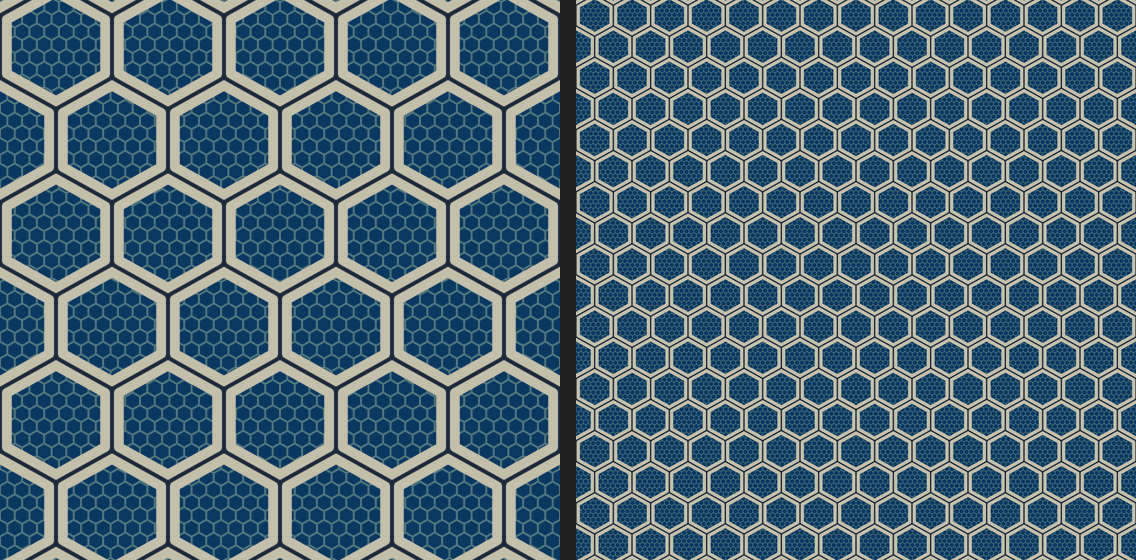
Left, the tile; right, the same tile 3 across and 3 down.
Give the GLSL for this pattern, as a three.js fragment shader.

```glsl
varying vec2 vUv;

// Columns and rows of each honeycomb; rows are even so that it wraps
#define TILE_GRID vec2(5.0, 6.0)
#define MESH_GRID vec2(38.0, 44.0)
// Measures as fractions of the canvas
#define GROUT_HALF 0.0035
#define RIM_INSET 0.021
#define MESH_HALF 0.0017
#define CORNER_SOFTNESS 0.005
#define GROUT_COLOR vec3(0.11, 0.17, 0.23)
#define RIM_COLOR vec3(0.77, 0.75, 0.67)
#define FIELD_COLOR vec3(0.04, 0.22, 0.38)
#define MESH_COLOR vec3(0.33, 0.475, 0.495)

// Offset from the nearest centre of a staggered lattice half
vec2 latticeOffset(vec2 p, vec2 grid, vec2 origin) {
  vec2 period = vec2(1.0, 2.0);
  return (mod(p * grid - origin + 0.5 * period, period) - 0.5 * period) / grid;
}

// Inward distances to the upright and the slanted sides of one hexagon
vec2 sideDistances(vec2 offset, vec2 grid) {
  float halfWidth = 0.5 / grid.x;
  float apex = 2.0 / (3.0 * grid.y);
  vec2 slantNormal = normalize(vec2(0.5 * apex, halfWidth));
  vec2 q = abs(offset);
  return vec2(halfWidth - q.x, slantNormal.y * apex - dot(slantNormal, q));
}

// Side distances in whichever hexagon holds the point
vec2 honeycomb(vec2 p, vec2 grid) {
  vec2 a = sideDistances(latticeOffset(p, grid, vec2(0.0, 0.5)), grid);
  vec2 b = sideDistances(latticeOffset(p, grid, vec2(0.5, 1.5)), grid);
  return min(a.x, a.y) > min(b.x, b.y) ? a : b;
}

// Minimum that rounds the corner between two sides
float softMin(vec2 d, float k) {
  float h = max(k - abs(d.x - d.y), 0.0) / k;
  return min(d.x, d.y) - 0.25 * k * h * h;
}

float coverage(float d, float blur) {
  return smoothstep(-blur, blur, d);
}

void main() {
  float blur = 0.7 * max(fwidth(vUv.x), fwidth(vUv.y));
  vec2 tile = honeycomb(vUv, TILE_GRID);
  vec2 mesh = honeycomb(vUv, MESH_GRID);

  // Fine mesh over the field
  float cell = coverage(min(mesh.x, mesh.y) - MESH_HALF, blur);
  vec3 field = mix(MESH_COLOR, FIELD_COLOR, cell);

  // Pale rim with rounded outer corners, set in dark grout
  float rim = coverage(softMin(tile, CORNER_SOFTNESS) - GROUT_HALF, blur);
  float inner = coverage(min(tile.x, tile.y) - RIM_INSET, blur);
  vec3 color = mix(GROUT_COLOR, RIM_COLOR, rim);
  gl_FragColor = vec4(mix(color, field, inner), 1.0);
}
```
